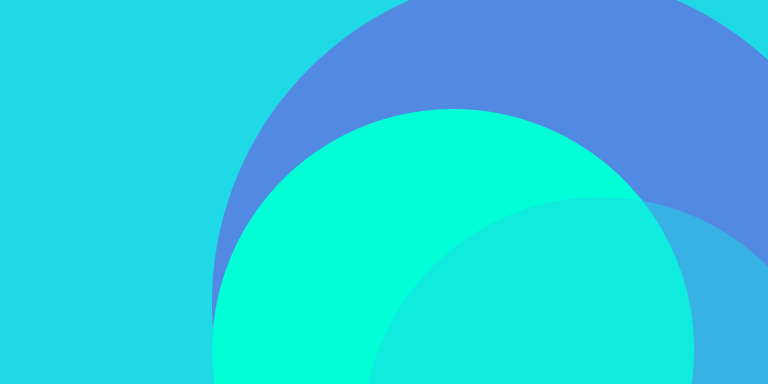
This background is drawn by a Shadertoy shader. Its source:

```glsl
// Draws three large overlapping flat discs on a cyan ground, the front one translucent.

const vec3 CYAN  = vec3(0.12, 0.85, 0.90);
const vec3 BLUE  = vec3(0.32, 0.54, 0.89);
const vec3 GREEN = vec3(0.00, 1.00, 0.84);

// Antialiased coverage of a disc, from 0 outside to 1 inside
float discMask(vec2 p, vec2 center, float radius, float pixel) {
    float dist = length(p - center) - radius;
    return clamp(0.5 - dist / pixel, 0.0, 1.0);
}

// Blends a disc of the given color and opacity over the base color
vec3 paintDisc(vec3 base, vec2 p, vec2 center, float radius,
               vec3 color, float opacity, float pixel) {
    return mix(base, color, opacity * discMask(p, center, radius, pixel));
}

void mainImage(out vec4 fragColor, in vec2 fragCoord) {
    // Canvas units: height is 1, origin at the lower left
    float pixel = 1.0 / iResolution.y;
    vec2 p = fragCoord * pixel;

    // Back to front: large blue, solid green, half-clear cyan
    vec3 color = CYAN;
    color = paintDisc(color, p, vec2(1.414, 0.211), 0.862, BLUE, 1.0, pixel);
    color = paintDisc(color, p, vec2(1.180, 0.0885), 0.6276, GREEN, 1.0, pixel);
    color = paintDisc(color, p, vec2(1.5625, -0.130), 0.617, CYAN, 0.5, pixel);

    fragColor = vec4(color, 1.0);
}
```
